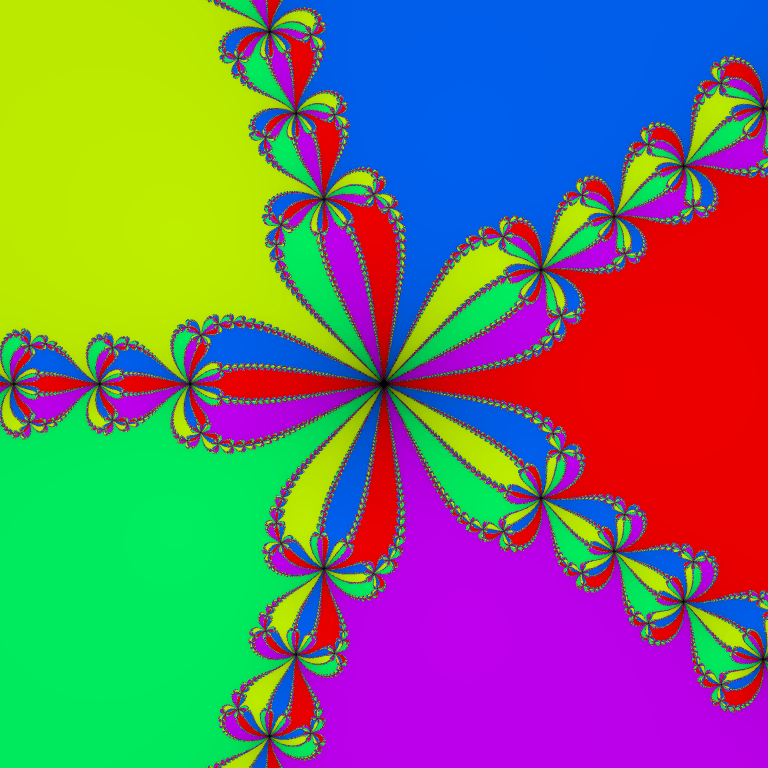
This background is drawn by a three.js fragment shader. Its source:

```glsl
// Newton fractal of z^5 = 1: five coloured basins with chained petal borders.
#define VIEW_WIDTH 3.0       // width of the complex plane shown
#define MAX_STEPS 80         // iteration limit
#define TOLERANCE 1e-4       // step length that counts as converged
#define BRIGHTNESS 0.94      // value of the fastest points
#define LINEAR_FADE 0.003    // darkening per step
#define DEEP_FADE 0.7        // extra darkening near the step limit
#define SAMPLES 2            // edge smoothing samples per axis

varying vec2 vUv;

const float TAU = 6.2831853;
const vec3 RED = vec3(1.0, 0.0, 0.0);
const vec3 BLUE = vec3(0.0, 0.4, 1.0);
const vec3 LIME = vec3(0.8, 1.0, 0.0);
const vec3 GREEN = vec3(0.0, 1.0, 0.4);
const vec3 PURPLE = vec3(0.8, 0.0, 1.0);

vec2 complexSquare(vec2 z) {
  return vec2(z.x * z.x - z.y * z.y, 2.0 * z.x * z.y);
}

// One Newton step: 4/5 z + 1 / (5 z^4)
vec2 newtonStep(vec2 z) {
  vec2 z4 = complexSquare(complexSquare(z));
  vec2 inverse = vec2(z4.x, -z4.y) / max(dot(z4, z4), 1e-30);
  return 0.8 * z + 0.2 * inverse;
}

// Colour of the root whose sector holds z
vec3 rootColor(vec2 z) {
  float sector = floor(atan(z.y, z.x) * 5.0 / TAU + 0.5);
  if (sector < -1.5) return GREEN;
  if (sector < -0.5) return PURPLE;
  if (sector < 0.5) return RED;
  if (sector < 1.5) return BLUE;
  return LIME;
}

vec3 basinColor(vec2 z) {
  float steps = 0.0;
  for (int i = 0; i < MAX_STEPS; i++) {
    vec2 next = newtonStep(z);
    vec2 change = next - z;
    z = next;
    if (dot(change, change) < TOLERANCE * TOLERANCE) break;
    steps += 1.0;
  }
  // Slow points darken, most of all around the poles
  float depth = steps / float(MAX_STEPS);
  float value = BRIGHTNESS - LINEAR_FADE * steps - DEEP_FADE * depth * depth;
  return rootColor(z) * max(value, 0.0);
}

void main() {
  // Average a small grid of samples inside the pixel
  vec2 footprint = vec2(abs(dFdx(vUv.x)), abs(dFdy(vUv.y)));
  vec3 color = vec3(0.0);
  for (int j = 0; j < SAMPLES; j++) {
    for (int i = 0; i < SAMPLES; i++) {
      vec2 offset = (vec2(float(i), float(j)) + 0.5) / float(SAMPLES) - 0.5;
      vec2 z = (vUv + offset * footprint - 0.5) * VIEW_WIDTH;
      color += basinColor(z);
    }
  }
  gl_FragColor = vec4(color / float(SAMPLES * SAMPLES), 1.0);
}
```
